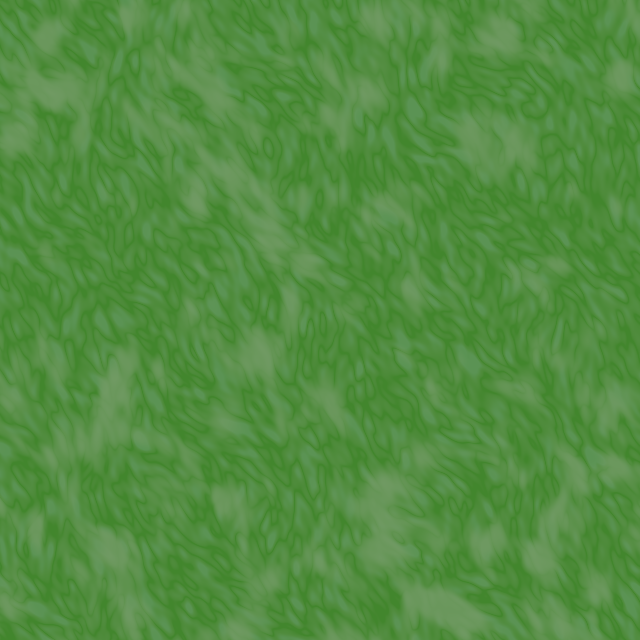
Write a Shadertoy shader that draws this texture.

```glsl
// Soft green grass-like field: outlined slanted blades under pale streaky clouds.
#define BLADE_CELL 0.0195
#define STREAK_CELL 0.027
#define CLOUD_CELL 0.047
#define LEAN -1.08
#define LEAN_SWING 0.27
#define LEAN_JITTER 0.80
#define LINE_WIDTH 0.32
#define BLADE_GAIN 0.20
#define CLOUD_GAIN 0.76
#define DEEP_GREEN vec3(0.274, 0.530, 0.192)
#define PALE_GREEN vec3(0.450, 0.608, 0.400)
#define BLADE_TINT vec3(0.000, 0.010, 0.038)

const float PI = 3.14159265;
const int SPOTS = 3;

// Four random values per cell and spot
vec4 hash4(vec3 p) {
    vec4 q = fract(p.xyzx * vec4(0.1031, 0.1030, 0.0973, 0.1099));
    q += dot(q, q.wzxy + 33.33);
    return fract((q.xxyz + q.yzzw) * q.zywx);
}

// Smoothly wandering direction from layered sines
float flowAngle(vec2 p) {
    float sway = sin(17.0 * p.x + 9.0 * p.y + 2.0 * sin(11.0 * p.y))
               + sin(23.0 * p.y - 14.0 * p.x + 2.0 * sin(13.0 * p.x + 1.0))
               + 0.6 * sin(37.0 * p.x + 29.0 * p.y + 4.0);
    return LEAN + LEAN_SWING * sway;
}

// Cellular sum of signed, stretched soft spots; mean 0, deviation about 1.
// reach holds the spot length and width in cells.
float spotNoise(vec2 p, float cellSize, vec2 reach, float seed) {
    vec2 q = p / cellSize;
    vec2 home = floor(q);
    float sum = 0.0;
    for (int y = -2; y <= 2; y++)
    for (int x = -2; x <= 2; x++)
    for (int k = 0; k < SPOTS; k++) {
        vec2 cell = home + vec2(x, y);
        vec4 rnd = hash4(vec3(cell + 57.0, seed + float(k)));
        vec2 center = cell + rnd.xy;
        float angle = flowAngle(center * cellSize) + LEAN_JITTER * (rnd.z - 0.5);
        vec2 along = vec2(cos(angle), sin(angle));
        vec2 d = q - center;
        vec2 r = vec2(dot(d, along), dot(d, vec2(-along.y, along.x))) / reach;
        sum += (2.0 * rnd.w - 1.0) * exp(-0.5 * dot(r, r));
    }
    return sum / sqrt(float(SPOTS) / 3.0 * PI * reach.x * reach.y);
}

void mainImage(out vec4 fragColor, in vec2 fragCoord) {
    vec2 uv = fragCoord / iResolution.y;

    // Blades are the hills of the fine noise, outlined where it crosses zero
    float blade = abs(spotNoise(uv, BLADE_CELL, vec2(0.68, 0.22), 3.0));
    float outline = exp(-pow(blade / LINE_WIDTH, 2.0));

    // Pale clouds with fibrous edges
    float cloudNoise = 0.90 * spotNoise(uv, CLOUD_CELL, vec2(0.50, 0.38), 21.0)
                     + 0.43 * spotNoise(uv, STREAK_CELL, vec2(0.65, 0.22), 41.0);
    float cloud = smoothstep(-0.3, 2.3, cloudNoise);

    // Outlines and blades fade beneath the clouds
    float clear = 1.0 - cloud;
    float tone = 0.04 + BLADE_GAIN * min(blade, 2.2) * (0.3 + 0.7 * clear)
               + CLOUD_GAIN * cloud - 0.17 * outline * clear;

    vec3 color = mix(DEEP_GREEN, PALE_GREEN, clamp(tone, -0.08, 1.0));
    color += BLADE_TINT * smoothstep(0.8, 2.2, blade) * clear;
    fragColor = vec4(color, 1.0);
}
```
